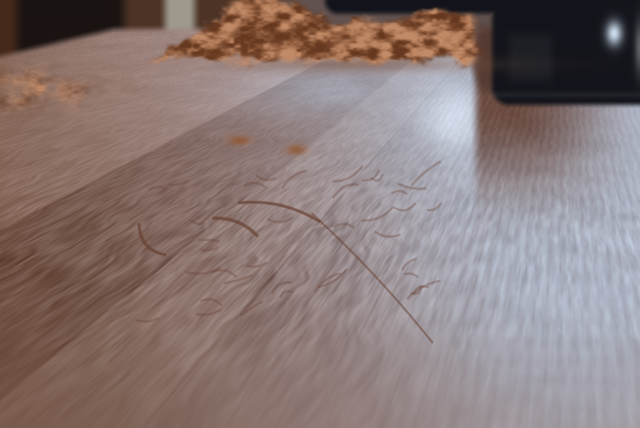
Give the GLSL for this texture, as a Shadertoy shader.

```glsl
// Draws a planed oak tabletop in shallow focus, with wood shavings and a dark tool behind.

float hash(vec2 p) {
    return fract(sin(dot(p, vec2(127.1, 311.7))) * 43758.55);
}

float noise(vec2 p) {
    vec2 i = floor(p), f = fract(p);
    f = f * f * (3.0 - 2.0 * f);
    return mix(mix(hash(i), hash(i + vec2(1, 0)), f.x),
               mix(hash(i + vec2(0, 1)), hash(i + vec2(1, 1)), f.x), f.y);
}

float fbm(vec2 p) {
    return 0.55 * noise(p) + 0.3 * noise(p * 2.1 + 7.0) + 0.15 * noise(p * 4.3 + 3.0);
}

float glow(vec2 p, vec2 center, vec2 radius) {
    vec2 d = (p - center) / radius;
    return exp(-dot(d, d));
}

float band(float x, float lo, float hi, float soft) {
    return smoothstep(lo - soft, lo + soft, x) - smoothstep(hi - soft, hi + soft, x);
}

float boxDistance(vec2 p, vec2 center, vec2 halfSize, float corner) {
    vec2 d = abs(p - center) - halfSize + corner;
    return length(max(d, 0.0)) + min(max(d.x, d.y), 0.0) - corner;
}

// Thin bent stroke from a to b
float stroke(vec2 p, vec2 a, vec2 b, float bend, float width) {
    vec2 axis = b - a;
    float len = length(axis);
    vec2 dir = axis / len;
    float t = clamp(dot(p - a, dir) / len, 0.0, 1.0);
    vec2 onCurve = a + axis * t + vec2(-dir.y, dir.x) * bend * 4.0 * t * (1.0 - t);
    return 1.0 - smoothstep(width * 0.4, width * 1.6, length(p - onCurve));
}

vec3 room(vec2 p) {
    vec3 col = mix(vec3(0.10, 0.075, 0.07), vec3(0.30, 0.20, 0.15), smoothstep(0.27, 0.31, p.x));
    col = mix(col, vec3(0.27, 0.16, 0.10), 1.0 - smoothstep(0.02, 0.06, p.x));
    col = mix(col, vec3(0.62, 0.60, 0.55), band(p.x, 0.385, 0.455, 0.015));
    return mix(col, vec3(0.38, 0.32, 0.31), smoothstep(0.58, 0.70, p.x));
}

vec3 tableLight(vec2 p) {
    vec3 col = mix(vec3(0.45, 0.335, 0.28), vec3(0.555, 0.465, 0.445), smoothstep(-0.05, 0.7, p.x + 0.25 * (p.y - 0.3)));
    float sheen = 0.95 * smoothstep(0.5, 1.3, p.x + 0.3 * (p.y - 0.4));
    sheen *= mix(0.62, 1.0, smoothstep(-0.05, 0.32, p.y));
    sheen = max(sheen, 0.75 * glow(p, vec2(0.80, 0.79), vec2(0.24, 0.09)));
    col = mix(col, vec3(0.68, 0.71, 0.775), sheen);
    // Brown reflection under the tool, with a bright spot beside it
    float reflection = smoothstep(1.095, 1.13, p.x) * (1.0 - smoothstep(1.2, 1.52, p.x));
    col = mix(col, vec3(0.40, 0.27, 0.225), 0.95 * reflection * smoothstep(0.42, 0.76, p.y));
    float spot = glow(p, vec2(1.06, 0.72), vec2(0.075, 0.075)) * (1.0 - smoothstep(1.095, 1.12, p.x));
    return mix(col, vec3(0.84, 0.88, 0.94), 0.85 * spot);
}

vec3 table(vec2 p) {
    // Perspective plank space: u across the boards, v along them
    vec2 vanishing = vec2(1.33, 1.16);
    float depth = vanishing.y - p.y;
    float u = (p.x - vanishing.x) / depth, v = 1.0 / depth;
    float focus = 0.22 + 0.78 * glow(p, vec2(0.8, 0.4), vec2(1.5, 0.23));
    float rightSide = smoothstep(0.8, 1.15, p.x);
    vec3 col = tableLight(p);
    // Board tints and seams
    col += vec3(0.07, 0.065, 0.065) * (1.0 - smoothstep(-1.92, -1.88, u));
    col -= vec3(0.02, 0.025, 0.025) * band(u, -1.9, -1.22, 0.015);
    col += 0.025 * band(u, -1.22, -0.86, 0.012);
    float seams = glow(vec2(u), vec2(-1.9), vec2(0.015)) + glow(vec2(u), vec2(-1.22), vec2(0.01))
                + glow(vec2(u), vec2(-0.86), vec2(0.008));
    col -= vec3(0.07, 0.08, 0.08) * seams * focus;
    // Flecked grain at the left, regular pores at the right
    float warp = fbm(vec2(u * 5.0, v * 7.0));
    float fleck = noise(vec2(u * 65.0 + warp * 9.0, v * 20.0)) - 0.5;
    float fine = noise(vec2(u * 150.0, v * 26.0)) - 0.5;
    float pores = sin(u * 176.0 + warp * 6.0) * (0.5 + noise(vec2(u * 40.0, v * 70.0)));
    float ripple = noise(vec2(u * 9.0 + p.y * 14.0, p.y * 45.0)) - 0.5;
    col += vec3(0.9, 1.0, 1.05) * focus * (fleck * mix(0.13, 0.05, rightSide) + fine * 0.09);
    col += vec3(0.7, 1.0, 1.1) * rightSide * (0.3 + 0.7 * focus) * (pores * 0.027 + ripple * 0.05);
    return col + 0.05 * (warp - 0.5);
}

vec3 addCurls(vec3 col, vec2 p) {
    vec3 curlColor = vec3(0.40, 0.25, 0.19);
    for (int i = 0; i < 38; i++) {
        float id = float(i);
        vec2 start = vec2(0.28 + 0.78 * hash(vec2(id, 1.0)), 0.24 + 0.36 * hash(vec2(id, 2.0)));
        float angle = mix(-0.25, 0.8, hash(vec2(id, 3.0)));
        vec2 end = start + (0.025 + 0.06 * hash(vec2(id, 4.0))) * vec2(cos(angle), sin(angle));
        float bend = 0.02 * (hash(vec2(id, 5.0)) - 0.5);
        col = mix(col, curlColor, 0.32 * stroke(p, start, end, bend, 0.003));
    }
    // Longer curls and the diagonal board joint
    float curls = stroke(p, vec2(0.56, 0.526), vec2(0.745, 0.483), 0.016, 0.0035);
    curls = max(curls, stroke(p, vec2(0.325, 0.475), vec2(0.385, 0.405), -0.018, 0.004));
    curls = max(curls, stroke(p, vec2(0.50, 0.49), vec2(0.60, 0.45), 0.012, 0.004));
    col = mix(col, curlColor, 0.7 * curls);
    col = mix(col, curlColor, 0.5 * stroke(p, vec2(0.73, 0.50), vec2(1.01, 0.20), 0.008, 0.0025));
    // Blurred orange crumbs
    float crumbs = glow(p, vec2(0.56, 0.672), vec2(0.025, 0.011)) + glow(p, vec2(0.692, 0.65), vec2(0.024, 0.012));
    return mix(col, vec3(0.58, 0.33, 0.17), 0.75 * min(crumbs, 1.0));
}

vec3 addShavings(vec3 col, vec2 p) {
    float rough = fbm(p * 24.0) - 0.5;
    float top = 0.85 + 0.15 * smoothstep(0.3, 0.6, p.x) - 0.05 * smoothstep(0.66, 0.78, p.x)
              + 0.025 * smoothstep(0.9, 1.05, p.x);
    float pile = band(p.y + rough * 0.05, 0.858, top, 0.012) * band(p.x + rough * 0.04, 0.34, 1.115, 0.016);
    float loose = glow(p, vec2(0.05, 0.79), vec2(0.16, 0.04)) * smoothstep(-0.3, 0.2, rough);
    vec3 shade = mix(vec3(0.40, 0.22, 0.12), vec3(0.76, 0.54, 0.40), smoothstep(0.25, 0.75, fbm(p * vec2(30.0, 48.0))));
    col = mix(col, vec3(0.50, 0.34, 0.26), 0.5 * glow(p, vec2(0.85, 0.85), vec2(0.30, 0.018)));
    return mix(col, shade, clamp(max(pile, loose), 0.0, 1.0));
}

vec3 addTool(vec3 col, vec2 p) {
    col = mix(col, vec3(0.32, 0.22, 0.19), 0.85 * band(p.x - 0.3 * (0.86 - p.y), 1.10, 1.18, 0.015) * band(p.y, 0.79, 0.94, 0.03));
    float body = min(boxDistance(p, vec2(1.38, 0.93), vec2(0.23, 0.175), 0.04),
                     boxDistance(p, vec2(1.2, 1.02), vec2(0.44, 0.052), 0.03));
    vec3 metal = vec3(0.075, 0.08, 0.105) + 0.04 * band(p.x, 1.19, 1.29, 0.015) * band(p.y, 0.81, 0.92, 0.02);
    metal += 0.05 * band(p.y, 0.772, 0.785, 0.008);
    metal += vec3(0.72, 0.78, 0.82) * glow(p, vec2(1.435, 0.922), vec2(0.019, 0.028));
    metal += 0.3 * glow(p, vec2(1.495, 0.89), vec2(0.012, 0.06));
    return mix(col, metal, 1.0 - smoothstep(-0.010, 0.010, body));
}

void mainImage(out vec4 fragColor, in vec2 fragCoord) {
    vec2 p = fragCoord / iResolution.y;
    float horizon = min(0.868 + 0.24 * p.x, 0.932);
    vec3 col = addCurls(table(vec2(p.x, min(p.y, 0.96))), p);
    col = mix(col, room(p), smoothstep(horizon - 0.012, horizon + 0.012, p.y));
    col = addTool(col, p);
    col = addShavings(col, p);
    fragColor = vec4(clamp(col, 0.0, 1.0), 1.0);
}
```
